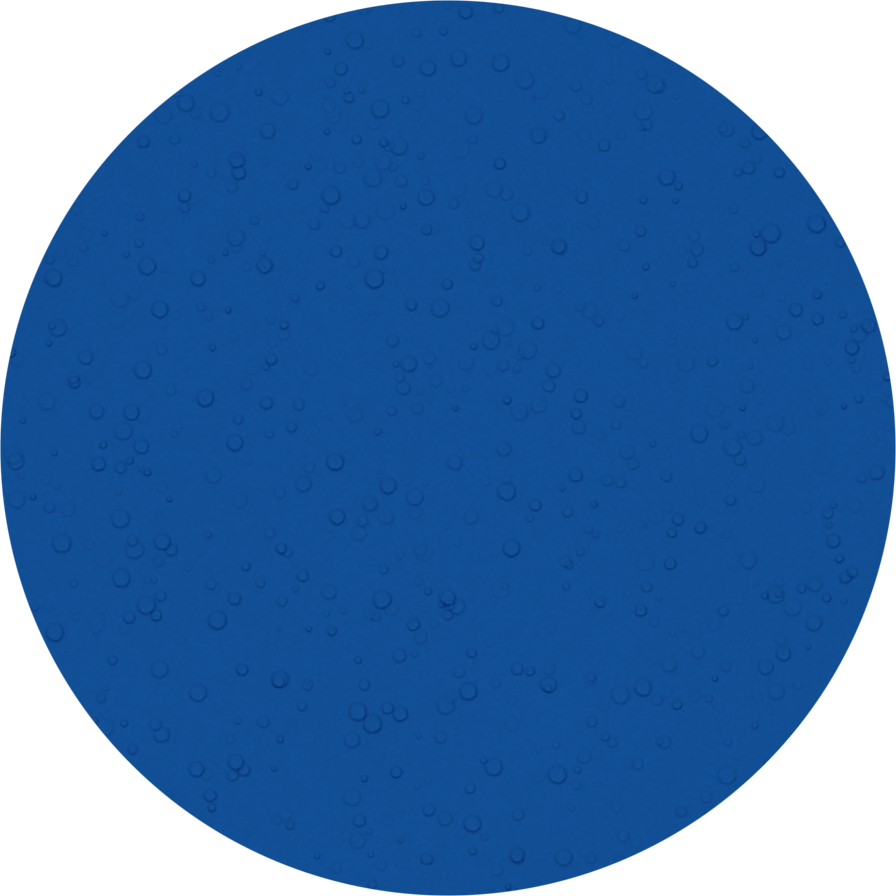
Write a three.js fragment shader that draws this texture.

```glsl
varying vec2 vUv;

const vec3 WHITE = vec3(1.0);
const vec3 BLUE = vec3(0.068, 0.308, 0.585);
const vec3 RIM_BLUE = vec3(0.025, 0.205, 0.45);
const vec2 SHADOW_DIR = vec2(0.35, -0.94);

float hash(vec2 p) {
  vec3 q = fract(vec3(p.xyx) * 0.1031);
  q += dot(q, q.yzx + 33.33);
  return fract((q.x + q.y) * q.z);
}

float valueNoise(vec2 p) {
  vec2 i = floor(p);
  vec2 f = fract(p);
  f = f * f * (3.0 - 2.0 * f);
  float low = mix(hash(i), hash(i + vec2(1.0, 0.0)), f.x);
  float high = mix(hash(i + vec2(0.0, 1.0)), hash(i + vec2(1.0, 1.0)), f.x);
  return mix(low, high, f.y);
}

// Signed rim of one bubble: positive is shadow, negative is highlight
float bubbleRim(vec2 offset, float radius, float width) {
  float dist = length(offset);
  float facing = dot(offset / max(dist, 0.0001), SHADOW_DIR);
  float edge = (dist - radius) / width;
  float inner = (dist - radius + 1.8 * width) / width;
  float shadow = exp(-edge * edge) * (0.62 + 0.38 * facing);
  float highlight = exp(-inner * inner) * 0.16 * max(facing, 0.0);
  return shadow - highlight;
}

// One bubble at most per cell, kept wholly inside it
float bubbleLayer(vec2 uv, float cells, float share, vec2 radii, float faintness, float seed) {
  vec2 p = uv * cells + vec2(0.37, 0.61) * seed;
  vec2 id = floor(p) + seed * 57.0;
  float present = step(hash(id + 11.0), share);
  float radius = mix(radii.x, radii.y, hash(id + 23.0));
  float margin = (radius + 0.004) * cells;
  vec2 jitter = vec2(hash(id + 37.0), hash(id + 41.0));
  vec2 center = mix(vec2(margin), vec2(1.0 - margin), jitter);
  vec2 offset = (fract(p) - center) / cells;
  float strength = mix(0.12, 1.0, pow(hash(id + 53.0), faintness));
  float width = mix(0.0011, 0.0017, radius / 0.0105);
  return present * strength * bubbleRim(offset, radius, width);
}

void main() {
  // Fine grain and broad tonal drift
  float grain = 0.6 * valueNoise(vUv * 390.0) + 0.4 * valueNoise(vUv * 230.0 + 71.0) - 0.5;
  float drift = valueNoise(vUv * 5.0 + 9.0) - 0.5;
  vec3 color = BLUE * (1.0 + 0.06 * grain + 0.012 * drift);

  // Slightly wobbly bubbles in overlapping layers
  vec2 wobble = vec2(valueNoise(vUv * 260.0 + 13.0), valueNoise(vUv * 260.0 + 87.0)) - 0.5;
  vec2 uv = vUv + 0.0012 * wobble;
  float rims = 0.0;
  for (int i = 0; i < 3; i++) {
    float seed = float(i) + 1.0;
    rims += bubbleLayer(uv, 20.0, 0.27, vec2(0.0055, 0.0102), 1.1, seed);
    rims += bubbleLayer(uv, 33.0, 0.22, vec2(0.0025, 0.0065), 2.4, seed + 4.0);
  }
  rims *= 1.0 + 0.7 * grain;
  color = mix(color, RIM_BLUE, clamp(rims * 0.85, -0.2, 1.0));

  // Round disc on white
  float disc = 1.0 - smoothstep(0.4985, 0.5005, length(vUv - 0.5));
  gl_FragColor = vec4(mix(WHITE, color, disc), 1.0);
}
```
